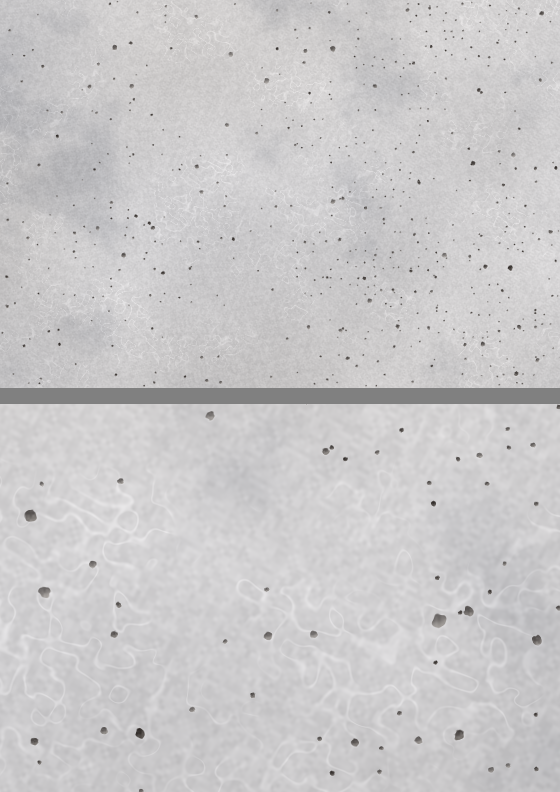
Top: the whole. Bottom: its middle third, enlarged.
A Shadertoy shader for this texture:

```glsl
#define CONCRETE vec3(0.803, 0.797, 0.800)
#define SMUDGE_TINT vec3(0.075, 0.070, 0.062)
#define PORE_SHADOW vec3(0.22, 0.20, 0.19)
#define PORE_FLOOR vec3(0.58, 0.555, 0.53)
#define CLOUD_CONTRAST 0.13
#define GRAIN_CONTRAST 0.085
#define FLAKE_LIGHT 0.055
#define PORE_RADIUS 0.0080
#define PORE_CELLS 11.0
#define PORE_LAYERS 3

float hash(vec2 p) {
    return fract(sin(dot(p, vec2(127.1, 311.7))) * 43758.5453);
}

float noise(vec2 p) {
    vec2 cell = floor(p), f = fract(p);
    f = f * f * (3.0 - 2.0 * f);
    float low = mix(hash(cell), hash(cell + vec2(1, 0)), f.x);
    float high = mix(hash(cell + vec2(0, 1)), hash(cell + vec2(1, 1)), f.x);
    return mix(low, high, f.y);
}

mat2 rotation(float angle) {
    float c = cos(angle), s = sin(angle);
    return mat2(c, s, -s, c);
}

float fbm(vec2 p) {
    float sum = 0.0, weight = 0.5;
    for (int i = 0; i < 5; i++) {
        sum += weight * noise(p);
        p = rotation(0.65) * p * 2.03 + 17.3;
        weight *= 0.5;
    }
    return sum;
}

// Cloudy cement with bluish smudges, fine grain and pale flakes
vec3 cement(vec2 p) {
    float clouds = fbm(p * 3.2 + 4.0) - 0.485;
    float warmth = noise(p * 2.3 + 31.0) - 0.5;
    vec3 color = CONCRETE + CLOUD_CONTRAST * clouds;
    color += warmth * vec3(0.006, 0.0, -0.012);

    float smudge = smoothstep(0.57, 0.80, fbm(p * vec2(4.2, 5.0) + 51.0));
    color -= SMUDGE_TINT * smudge;

    vec2 q = rotation(0.5) * p;
    float grain = 0.65 * noise(q * 260.0) + 0.35 * noise(q * 105.0 + 9.0) - 0.5;
    color += GRAIN_CONTRAST * grain;

    vec2 warped = q + 0.012 * vec2(noise(q * 45.0), noise(q * 45.0 + 70.0));
    float vein = 1.0 - abs(2.0 * noise(warped * 75.0) - 1.0);
    float patches = smoothstep(0.46, 0.66, fbm(p * 9.0 + 80.0));
    color += FLAKE_LIGHT * smoothstep(0.78, 1.0, vein) * patches;
    return color;
}

// One grid of pores; small ones gather in clusters
vec3 addPores(vec3 color, vec2 p, float layer, float pixel) {
    float cells = PORE_CELLS * exp2(layer);
    vec2 cell = floor(p * cells);
    vec2 seed = cell + 37.0 * layer + 5.0;
    float cluster = smoothstep(0.42, 0.64, fbm(cell / cells * 3.0 + 23.0));
    float chance = mix(0.24, 0.04 + 0.32 * cluster, 0.5 * layer);
    if (hash(seed) > chance) return color;

    vec2 jitter = vec2(hash(seed + 101.3), hash(seed + 203.7));
    vec2 center = (cell + mix(vec2(0.2), vec2(0.8), jitter)) / cells;
    float size = hash(seed + 307.1);
    float depth = hash(seed + 401.9);
    float radius = PORE_RADIUS * pow(0.6, layer) * mix(0.55, 1.0, size * size);

    // Slightly oval outline with a rough edge
    vec2 local = rotation(6.28 * depth) * (p - center) / radius;
    local.x *= mix(0.8, 1.2, size);
    float dist = length(local) - 1.0 + 0.4 * (noise(local * 1.6 + seed) - 0.5);
    float inside = 1.0 - smoothstep(-0.8 * pixel, 0.8 * pixel, dist * radius);

    // Shadow below the upper lip, light on the lower floor and rim
    vec2 offset = (p - center) / radius;
    float light = smoothstep(-0.7, 0.9, 0.35 * offset.x - offset.y);
    vec3 hollow = mix(PORE_SHADOW, PORE_FLOOR, light * mix(1.0, 0.3, depth));
    hollow += 0.12 * (noise(offset * 2.5 + seed) - 0.5);
    float rim = exp(-9.0 * dist * dist) * light;
    color += 0.045 * rim;
    return mix(color, hollow, inside * mix(0.6, 1.0, depth));
}

void mainImage(out vec4 fragColor, in vec2 fragCoord) {
    vec2 p = fragCoord / iResolution.y;
    float pixel = 1.0 / iResolution.y;
    vec3 color = cement(p);
    for (int i = 0; i < PORE_LAYERS; i++) {
        color = addPores(color, p, float(i), pixel);
    }
    fragColor = vec4(clamp(color, 0.0, 1.0), 1.0);
}
```
